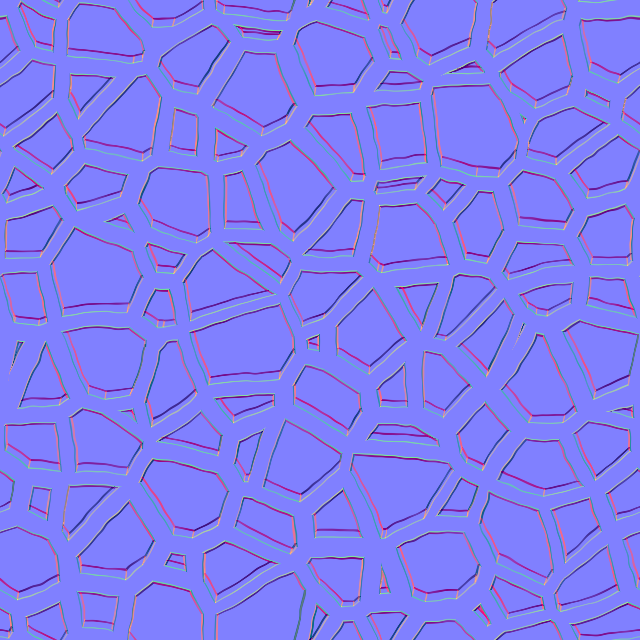
Give the GLSL for this texture map, as a WebGL 1 fragment shader.

```glsl
precision highp float;
// Normal map of scattered flat stones: each stone is an inset cell of a weighted
// Voronoi (power) diagram, swept downwards so its lower edges show a side wall.
// Only outlines and wall creases tilt the normal; all faces stay flat.

uniform vec2 u_resolution;

const vec2 GRID = vec2(9.0, 12.0);

vec3 hash(vec2 id) {
  vec3 q = fract(id.xyx * vec3(0.1031, 0.1030, 0.0973));
  q += dot(q, q.yxz + 33.33);
  return fract((q.xxy + q.yzz) * q.zyx);
}

// Smooth noise in -1..1 that repeats after one canvas
vec2 noise(vec2 p, float freq) {
  p *= freq;
  vec2 i = floor(p), f = fract(p);
  f = f * f * (3.0 - 2.0 * f);
  vec2 a = hash(mod(i, freq)).xy;
  vec2 b = hash(mod(i + vec2(1, 0), freq)).xy;
  vec2 c = hash(mod(i + vec2(0, 1), freq)).xy;
  vec2 d = hash(mod(i + vec2(1, 1), freq)).xy;
  return 2.0 * mix(mix(a, b, f.x), mix(c, d, f.x), f.y) - 1.0;
}

// Site position in xy, weight in z
vec3 site(vec2 id) {
  vec3 h = hash(mod(id, GRID) + 5.0);
  return vec3((id + 0.5 + 0.92 * (h.xy - 0.5)) / GRID, 0.0055 * h.z * h.z);
}

float power(vec2 p, vec3 s) {
  return dot(p - s.xy, p - s.xy) - s.z;
}

float line(float d, float halfWidth) {
  float aa = 0.5 / min(u_resolution.x, u_resolution.y);
  return 1.0 - smoothstep(halfWidth - aa, halfWidth + aa, abs(d));
}

// Adds a line: tilt in xy, loss of the upright part in z
void addLine(inout vec3 relief, vec2 direction, float amount) {
  relief += vec3(direction, 1.0) * amount;
}

void main() {
  vec2 uv = gl_FragCoord.xy / u_resolution;
  vec2 p = uv + 0.005 * noise(uv, 14.0) + 0.0013 * noise(uv, 60.0);

  // Find the owning stone
  vec2 cell = floor(p * GRID), owner = cell;
  float best = 1e5;
  for (int y = -2; y <= 2; y++)
    for (int x = -2; x <= 2; x++) {
      vec2 id = cell + vec2(x, y);
      float w = power(p, site(id));
      if (w < best) { best = w; owner = id; }
    }
  vec3 home = site(owner);
  vec3 traits = hash(mod(owner, GRID) + 71.0);
  float inset = 0.008 + 0.009 * traits.x;
  vec2 sweep = vec2(-0.0025, -0.0125) * mix(0.65, 1.1, sqrt(home.z / 0.0055));

  // Distances to the whole body and to its top face, with nearest edge normals
  float body = -1e5, face = -1e5;
  vec2 bodyNormal = vec2(0, 1), faceNormal = vec2(0, 1);
  // Highest two wall coordinates; they are equal along a wall crease
  float wall1 = -1e5, wall2 = -1e5;
  vec2 slope1 = vec2(0, 1), slope2 = vec2(0, 1);
  for (int y = -2; y <= 2; y++)
    for (int x = -2; x <= 2; x++) {
      if (x == 0 && y == 0) continue;
      vec3 other = site(owner + vec2(x, y));
      vec2 between = other.xy - home.xy;
      float gap = length(between);
      vec2 n = between / gap;
      float b = (best - power(p, other)) / (2.0 * gap) + inset;
      float drop = dot(n, sweep);
      float f = b + max(drop, 0.0);
      if (b > body) { body = b; bodyNormal = n; }
      if (f > face) { face = f; faceNormal = n; }
      if (drop > 0.0003) {
        float t = f / drop;
        vec2 slope = n / drop;
        if (t > wall1) {
          wall2 = wall1; slope2 = slope1;
          wall1 = t; slope1 = slope;
        } else if (t > wall2) { wall2 = t; slope2 = slope; }
      }
    }

  // Outlines; the red axis runs opposite to the green one
  const vec2 FLIP = vec2(-1, 1);
  float wear = 0.85 + 0.25 * noise(uv, 40.0).x;
  vec3 relief = vec3(0);
  vec2 tilt = bodyNormal * FLIP;
  if (dot(bodyNormal, sweep) > 0.0) {
    addLine(relief, -tilt, 0.65 * wear * line(body, 0.0010));
  } else {
    addLine(relief, tilt, 0.75 * wear * line(body - 0.0009, 0.0009));
    addLine(relief, -tilt, 0.95 * wear * line(body + 0.0013, 0.0013));
  }
  if (dot(faceNormal, sweep) > 0.0)
    addLine(relief, faceNormal * FLIP, 0.95 * wear * line(face, 0.0014));

  // Creases between neighbouring walls
  if (body < 0.0 && face > 0.0) {
    float crease = (wall1 - wall2) / max(length(slope1 - slope2), 1.0);
    addLine(relief, vec2(0.9, 0.2), 0.8 * line(crease, 0.0011));
  }

  vec3 normal = vec3(clamp(relief.xy, -1.0, 1.0), 1.0 - min(relief.z, 1.0));
  gl_FragColor = vec4(0.5 + 0.5 * normal, 1.0);
}
```
